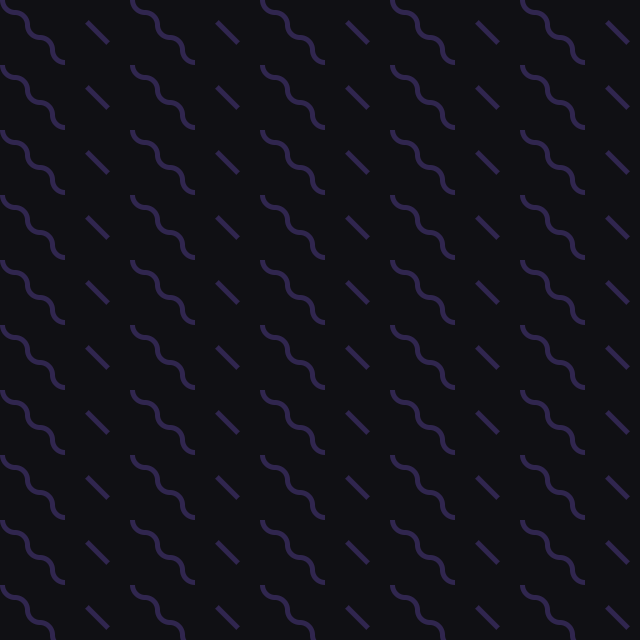
Give the GLSL for this pattern, as a WebGL 1 fragment shader.

```glsl
precision highp float;

uniform vec2 u_resolution;

const vec3 GROUND = vec3(0.063, 0.061, 0.078);
const vec3 INK = vec3(0.19, 0.15, 0.31);

// Lengths below are in motif units
const float UNITS_PER_CANVAS = 256.0;
const vec2 TILE = vec2(52.0, 26.0);
const float HALF_STROKE = 1.0;
const float ARC_RADIUS = 5.0;
const float ARC_OVERLAP = 0.4;
const vec2 DASH_CENTRE = vec2(39.0, 13.0);
const float DASH_HALF_LENGTH = 6.0;

// Quarter ring in the positive quadrant, slightly extended to hide joints
float quarterRing(vec2 p) {
  float ring = abs(length(p) - ARC_RADIUS) - HALF_STROKE;
  return max(ring, -min(p.x, p.y) - ARC_OVERLAP);
}

// Diagonal wave of five quarter rings turning alternate ways
float wiggle(vec2 p) {
  vec2 joint = vec2(HALF_STROKE, 0.0);
  float side = 1.0;
  float d = 1e3;
  for (int i = 0; i < 5; i++) {
    vec2 centre = joint + ARC_RADIUS * (side > 0.0 ? vec2(1.0, 0.0) : vec2(0.0, 1.0));
    d = min(d, quarterRing((p - centre) * vec2(-side, side)));
    joint += ARC_RADIUS;
    side = -side;
  }
  // Square off both ends
  return max(d, max(-p.y, p.x - 0.5 * TILE.x));
}

// Straight stroke along the falling diagonal
float dash(vec2 p) {
  p -= DASH_CENTRE;
  vec2 along = abs(vec2(p.x + p.y, p.x - p.y)) * sqrt(0.5);
  return max(along.x - DASH_HALF_LENGTH, along.y - HALF_STROKE);
}

void main() {
  // Tiles start at the top left, with y pointing down
  float pixel = UNITS_PER_CANVAS / u_resolution.y;
  vec2 p = vec2(gl_FragCoord.x, u_resolution.y - gl_FragCoord.y) * pixel;
  p = mod(p, TILE);

  float d = min(wiggle(p), dash(p));
  float coverage = clamp(0.5 - d / pixel, 0.0, 1.0);
  gl_FragColor = vec4(mix(GROUND, INK, coverage), 1.0);
}
```
